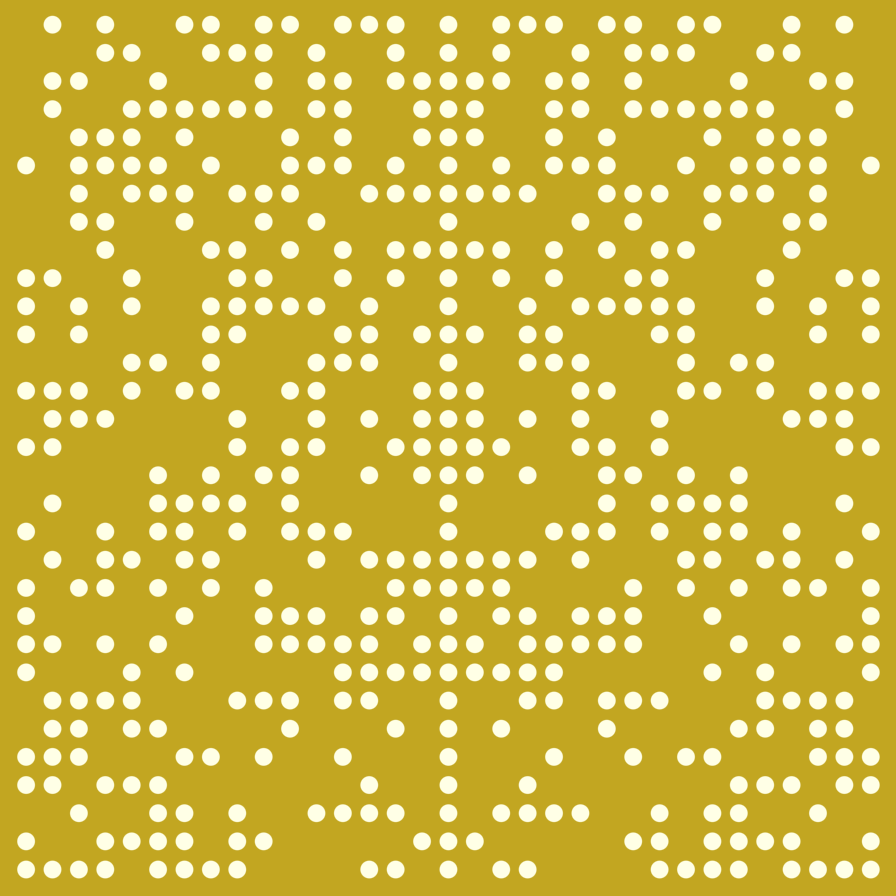
Give the GLSL for this pattern, as a three.js fragment shader.

```glsl
// Cream dots on an ochre ground: a 33 by 31 lattice, mirrored left to right.
// Each dot is switched by a five-bit shift register: rows start it at different
// phases, and columns follow a Dickson recurrence outwards from the centre line.

varying vec2 vUv;

const vec3 GROUND = vec3(0.76, 0.65, 0.13);
const vec3 DOT = vec3(1.0, 1.0, 0.90);
const vec2 CENTRE = vec2(0.5005, 0.501);
const vec2 PITCH = vec2(0.02946, 0.03143);
const vec2 HALF_COUNT = vec2(16.0, 15.0); // cells on each side of the middle one
const float RADIUS = 0.0099;
const float EDGE = 0.0009;                // half width of the smoothed rim
const float PERIOD = 31.0;                // register cycle length
const float ROW_STRIDE = 11.0;            // register steps per row
const float ROW_PHASE = 26.0;             // register steps at the bottom row

// Five successive bits of the sequence
struct Register {
  vec4 head;
  float tail;
};

Register advance(Register r) {
  float feedback = mod(r.tail + r.head.w + r.head.y + r.head.x, 2.0);
  return Register(vec4(r.head.yzw, r.tail), feedback);
}

Register addBits(Register a, Register b) {
  return Register(mod(a.head + b.head, 2.0), mod(a.tail + b.tail, 2.0));
}

// 1 where the cell holds a dot; the centre column is always filled
float isLit(float column, float row) {
  // Row: run the register to its starting phase
  float phase = mod(ROW_PHASE + ROW_STRIDE * row, PERIOD);
  Register start = Register(vec4(1.0, 1.0, 1.0, 0.0), 1.0);
  for (int i = 0; i < 30; i++) {
    if (float(i) + 0.5 > phase) break;
    start = advance(start);
  }

  // Column: next = advance(current) + previous, starting from zero
  Register previous = Register(vec4(0.0), 0.0);
  Register current = advance(start);
  for (int i = 0; i < 16; i++) {
    if (float(i) + 0.5 > column) break;
    Register next = addBits(advance(current), previous);
    previous = current;
    current = next;
  }
  return 1.0 - step(0.5, previous.head.x);
}

void main() {
  // Lattice cell, counted from the middle of the canvas
  vec2 grid = (vUv - CENTRE) / PITCH;
  vec2 cell = floor(grid + 0.5);
  vec2 inside = step(abs(cell), HALF_COUNT + 0.5);

  // Round dot within its cell
  float dist = length((grid - cell) * PITCH) - RADIUS;
  float disc = 1.0 - smoothstep(-EDGE, EDGE, dist);

  float lit = isLit(abs(cell.x), cell.y + HALF_COUNT.y);
  gl_FragColor = vec4(mix(GROUND, DOT, disc * lit * inside.x * inside.y), 1.0);
}
```
